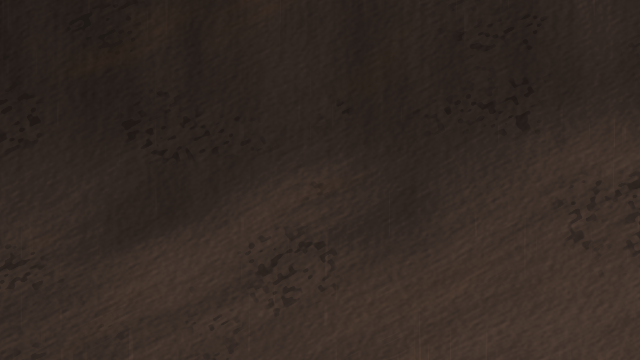
This texture is drawn by a Shadertoy shader. Its source:

```glsl
// Dark umber painted canvas: upright dry strokes above, lighter slanted strokes below, pitted grain.

const vec3 DEEP_UMBER = vec3(0.150, 0.120, 0.105);
const vec3 MID_UMBER  = vec3(0.200, 0.160, 0.140);
const vec3 WARM_UMBER = vec3(0.280, 0.220, 0.187);
const vec3 OCHRE_TINT = vec3(0.030, 0.017, 0.004);

const float STROKE_ANGLE  = 0.47;   // slant of the lower strokes, radians
const float BASE_TONE     = 0.20;   // 0 deep, 0.5 mid, 1 warm
const float LOWER_LIFT    = 0.58;   // how much lighter the lower strokes are
const float CLOUD_AMOUNT  = 0.75;
const float STROKE_AMOUNT = 0.50;
const float BRISTLE_AMOUNT = 0.28;
const float GRAIN_AMOUNT  = 0.22;
const float PIT_DEPTH     = 0.42;
const float SCRATCH_LIGHT = 0.16;

float hash(vec2 p) {
    vec3 q = fract(vec3(p.xyx) * 0.1031);
    q += dot(q, q.yzx + 33.33);
    return fract((q.x + q.y) * q.z);
}

float noise(vec2 p) {
    vec2 cell = floor(p);
    vec2 f = fract(p);
    f = f * f * (3.0 - 2.0 * f);
    float low  = mix(hash(cell), hash(cell + vec2(1, 0)), f.x);
    float high = mix(hash(cell + vec2(0, 1)), hash(cell + vec2(1, 1)), f.x);
    return mix(low, high, f.y);
}

// Layered noise centred on zero
float fbm(vec2 p) {
    float sum = 0.0, weight = 0.5;
    for (int i = 0; i < 4; i++) {
        sum += weight * (noise(p) - 0.5);
        p = mat2(1.6, 1.2, -1.2, 1.6) * p + 17.3;
        weight *= 0.5;
    }
    return sum;
}

// Stretched noise in two widths, long along x
float bristles(vec2 p) {
    return 0.6 * noise(p * vec2(5.0, 85.0)) + 0.4 * noise(p * vec2(14.0, 150.0) + 40.0) - 0.5;
}

// Thin broken light lines running along x
float scratches(vec2 p) {
    float line = smoothstep(0.80, 0.95, noise(p * vec2(3.0, 130.0) + 9.0));
    return line * smoothstep(0.45, 0.75, noise(p * vec2(16.0, 30.0) + 70.0));
}

void mainImage(out vec4 fragColor, in vec2 fragCoord) {
    vec2 p = fragCoord / iResolution.y;
    float c = cos(STROKE_ANGLE), s = sin(STROKE_ANGLE);
    vec2 warp = 0.03 * vec2(fbm(p * 3.0 + 5.0), fbm(p * 3.0 + 25.0));
    vec2 slanted = mat2(c, -s, s, c) * (p + warp);
    vec2 upright = (p + warp * 0.5).yx;

    // Border between the two stroke directions, ragged along the slant
    float border = 0.33 + 0.17 * p.x - p.y + 0.5 * fbm(slanted * vec2(1.8, 6.0));
    float lower = smoothstep(-0.25, 0.32, border);

    // Broad light and dark areas
    float clouds = fbm(p * vec2(2.6, 2.0) + 3.0);
    float tone = BASE_TONE + LOWER_LIFT * lower + 0.10 * (p.x - 0.8);
    tone += CLOUD_AMOUNT * clouds * (1.0 - 0.5 * lower);

    // Wide strokes, then the bristle marks inside them
    float wideUp = fbm(upright * vec2(2.2, 9.0) + 11.0);
    float wideSlant = fbm(slanted * vec2(1.6, 11.0) + 31.0);
    tone += STROKE_AMOUNT * mix(wideUp, wideSlant, lower);
    float slantShare = 0.25 + 0.75 * lower;
    float bristleMask = 0.5 + noise(p * 5.0 + 60.0);
    float marks = mix(bristles(upright), bristles(slanted), slantShare);
    tone += BRISTLE_AMOUNT * bristleMask * marks;

    // Side-lit grain of the dried paint
    vec2 grainPos = slanted * vec2(65.0, 120.0);
    float relief = noise(grainPos) - noise(grainPos + vec2(-0.5, 0.7));
    tone += GRAIN_AMOUNT * (relief + 0.6 * (noise(p * 150.0) - 0.5));

    // Small dark pits gathered in loose patches
    float patchMask = smoothstep(0.08, 0.24, fbm(p * vec2(3.6, 4.6) + 83.0));
    float pits = smoothstep(0.60, 0.78, noise(slanted * vec2(55.0, 85.0) + 7.0));
    tone -= PIT_DEPTH * pits * (patchMask + 0.07);

    // Fine threads of lighter paint
    float threads = scratches(upright) + 0.7 * lower * scratches(slanted);
    tone += SCRATCH_LIGHT * threads;

    // Tone to colour, with ochre showing through in places
    tone = clamp(tone, -0.25, 1.2);
    vec3 color = tone < 0.5 ? mix(DEEP_UMBER, MID_UMBER, tone * 2.0)
                            : mix(MID_UMBER, WARM_UMBER, tone * 2.0 - 1.0);
    float ochre = smoothstep(0.05, 0.30, fbm(slanted * vec2(3.0, 8.0) + 47.0));
    color += OCHRE_TINT * ochre * (0.3 + 0.7 * noise(slanted * vec2(8.0, 60.0)));

    fragColor = vec4(color, 1.0);
}
```
